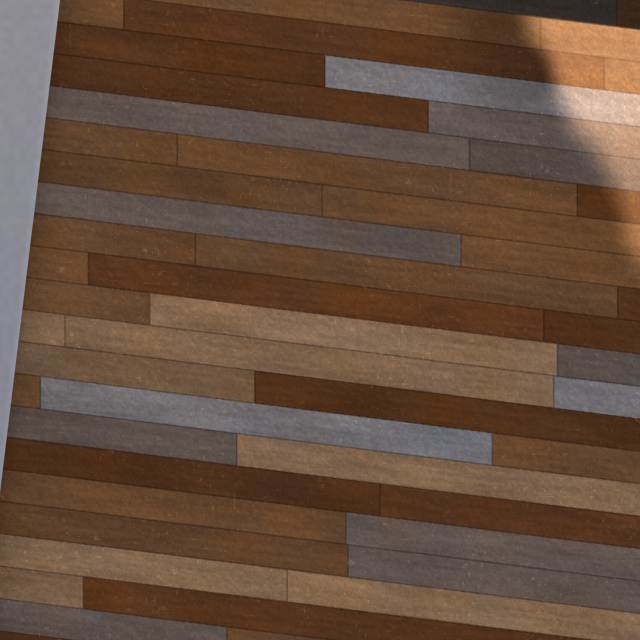
Give the GLSL for this texture, as a three.js fragment shader.

```glsl
// Tilted wooden floor: staggered strips in mixed browns, tans and greys, with a
// pale wall along the left and a soft patch of sunlight at the upper right.
// Hashed rows and joints pick each plank's tone; stretched noise gives the grain.
varying vec2 vUv;

#define ROW_HEIGHT 0.0507   // vertical pitch of the strips
#define ROW_OFFSET 0.0225   // first seam below the top left corner
#define ROW_SLOPE 0.125     // fall of the strips to the right
#define PLANK_MIN 0.60
#define PLANK_MAX 0.78
#define SEAM_WIDTH 0.0011
#define SEAM_DARKNESS 0.30
#define GRAIN 0.26
#define SUN_GAIN 1.05
#define EDGE_BLUR 0.0012
#define SEED 7.0

float hash(vec2 p) {
  vec3 q = fract(vec3(p.xyx) * 0.1031);
  q += dot(q, q.yzx + 33.33);
  return fract((q.x + q.y) * q.z);
}

float noise(vec2 p) {
  vec2 i = floor(p), f = fract(p);
  f = f * f * (3.0 - 2.0 * f);
  return mix(mix(hash(i), hash(i + vec2(1.0, 0.0)), f.x),
             mix(hash(i + vec2(0.0, 1.0)), hash(i + vec2(1.0, 1.0)), f.x), f.y);
}

// Distance down from the sloping first seam, counted in rows
float rowCoord(vec2 p) {
  return (1.0 - p.y - ROW_SLOPE * p.x - ROW_OFFSET) / ROW_HEIGHT;
}

// Tone shares: dark brown, brown, taupe, tan, blue grey
vec3 plankTone(float pick) {
  vec3 tone = vec3(0.32, 0.195, 0.11);
  tone = mix(tone, vec3(0.39, 0.27, 0.175), step(0.30, pick));
  tone = mix(tone, vec3(0.36, 0.315, 0.295), step(0.57, pick));
  tone = mix(tone, vec3(0.48, 0.375, 0.285), step(0.76, pick));
  return mix(tone, vec3(0.43, 0.42, 0.435), step(0.92, pick));
}

vec3 planks(vec2 p) {
  float v = rowCoord(p);
  float row = floor(v) + 20.0;
  float len = mix(PLANK_MIN, PLANK_MAX, hash(vec2(row, SEED + 3.0)));
  float u = p.x / len + hash(vec2(row, SEED)) + 1.0;
  vec2 id = vec2(floor(u) + SEED, row);
  float tint = hash(id + 41.0);
  vec3 color = plankTone(hash(id + 11.0)) * (0.92 + 0.16 * tint);

  // Long streaks, broad stains and a warm or olive drift
  vec2 shift = id * vec2(17.0, 31.0);
  float streak = noise(vec2(p.x * 16.0, v * 9.0) + shift);
  float fine = noise(vec2(p.x * 60.0, v * 22.0) + shift);
  float stain = noise(vec2(p.x * 9.0, v * 1.6) + shift);
  color *= 1.0 + GRAIN * (0.4 * streak + 0.25 * fine + 0.6 * stain - 0.625);
  color += vec3(0.015, 0.002, -0.012) * (noise(p * 13.0 + shift) - 0.5) * 2.0;

  // Narrow dark seams and butt joints
  float seamDist = min(fract(v), 1.0 - fract(v)) * ROW_HEIGHT;
  float jointDist = min(fract(u), 1.0 - fract(u)) * len;
  float gap = 1.0 - smoothstep(SEAM_WIDTH * 0.3, SEAM_WIDTH * 1.6, min(seamDist, jointDist));
  return color * (1.0 - SEAM_DARKNESS * gap);
}

// Four offset samples soften the changes between planks
vec3 smoothPlanks(vec2 p) {
  vec3 sum = vec3(0.0);
  for (int i = 0; i < 4; i++) {
    float k = float(i);
    vec2 corner = vec2(mod(k, 2.0), floor(k * 0.5)) - 0.5;
    sum += planks(p + corner * EDGE_BLUR);
  }
  return sum * 0.25;
}

vec3 lightFloor(vec3 color, vec2 p) {
  float down = 1.0 - p.y;
  float v = rowCoord(p);
  float ragged = 0.025 * (noise(p * 18.0) - 0.5);
  float side = p.x - (0.805 + 0.46 * down) + ragged;
  float belowTop = smoothstep(-2.05, -1.95, v);
  float sun = smoothstep(-0.025, 0.045, side) * belowTop;
  float shade = smoothstep(-0.20, -0.02, side) * (1.0 - smoothstep(0.08, 0.32, down));
  color *= 1.0 - 0.25 * shade * (1.0 - sun);
  color *= mix(0.72, 1.0, belowTop);
  vec3 sunlit = mix(color, vec3(0.39, 0.28, 0.19), 0.55) * (1.0 + SUN_GAIN);
  return mix(color, sunlit, sun * mix(1.0, 0.65, smoothstep(0.15, 0.45, down)));
}

void main() {
  vec2 p = vUv;
  vec3 color = lightFloor(smoothPlanks(p), p);

  // Diagonal scuffs, fine tooth and pale specks
  vec2 scuffAxis = vec2(p.x + p.y, p.y - p.x);
  color *= 0.96 + 0.08 * noise(scuffAxis * vec2(180.0, 70.0));
  color *= 0.95 + 0.10 * noise(p * 330.0);
  float speck = smoothstep(0.82, 0.98, noise(p * 210.0 + 9.0));
  color += vec3(0.09, 0.075, 0.055) * speck * noise(p * 14.0);

  // Wall with a slightly lit rim, and its contact shadow on the floor
  float wallDist = p.x - (0.094 - 0.122 * (1.0 - p.y));
  color *= 1.0 - 0.22 * exp(-max(wallDist, 0.0) * 45.0);
  vec3 wall = mix(vec3(0.50, 0.51, 0.57), vec3(0.56, 0.555, 0.58), p.y);
  wall += 0.035 * smoothstep(-0.012, 0.0, wallDist) + 0.025 * (noise(p * 110.0) - 0.5);
  color = mix(wall, color, smoothstep(-EDGE_BLUR, EDGE_BLUR, wallDist));

  gl_FragColor = vec4(color, 1.0);
}
```
